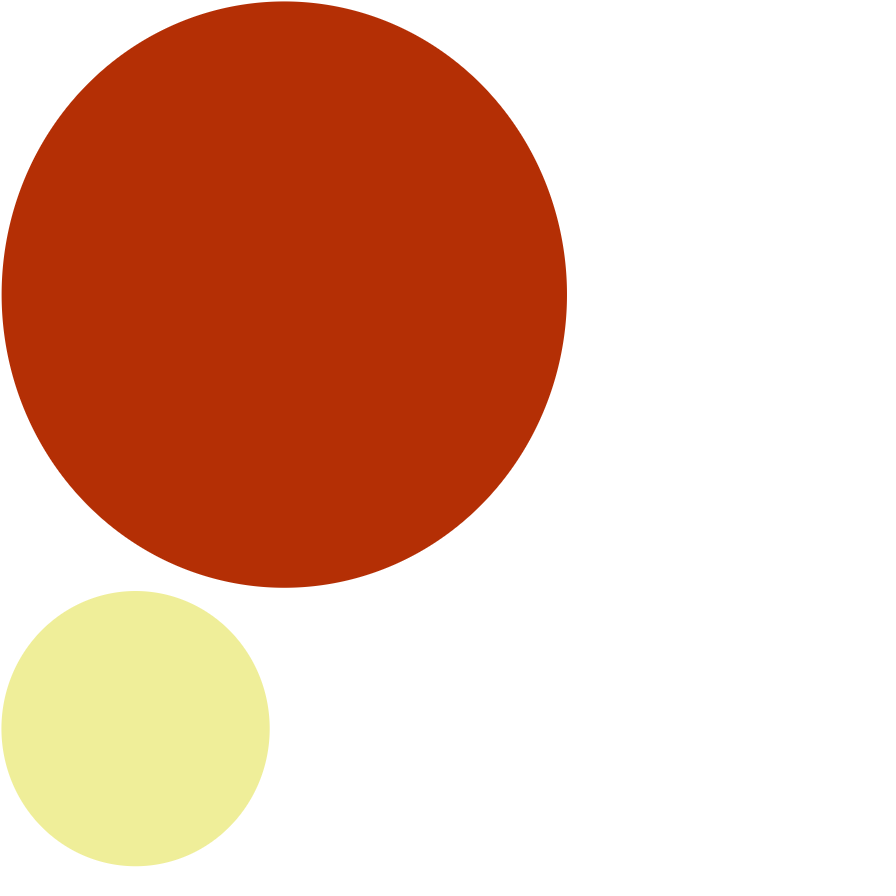
This background is drawn by a WebGL 2 fragment shader. Its source:

```glsl
#version 300 es
precision highp float;

#define PAPER vec3(1.0)
#define RUST vec3(0.706, 0.184, 0.02)
#define STRAW vec3(0.937, 0.933, 0.6)
#define RUST_CENTER vec2(0.3173, 0.6712)
#define RUST_RADII vec2(0.3155, 0.3272)
#define STRAW_CENTER vec2(0.1513, 0.1868)
#define STRAW_RADII vec2(0.1497, 0.1536)

uniform vec2 u_resolution;
out vec4 fragColor;

// Approximate signed distance to an axis-aligned ellipse, exact at its edge
float ellipseDistance(vec2 p, vec2 radii) {
    float k = length(p / radii);
    float slope = length(p / (radii * radii));
    return k * (k - 1.0) / max(slope, 1e-4);
}

// Coverage of an ellipse with a one-pixel soft edge
float ellipseMask(vec2 uv, vec2 center, vec2 radii) {
    float pixel = 1.0 / min(u_resolution.x, u_resolution.y);
    return clamp(0.5 - ellipseDistance(uv - center, radii) / pixel, 0.0, 1.0);
}

void main() {
    vec2 uv = gl_FragCoord.xy / u_resolution;

    // Large disc above, small disc below, both near the left edge
    vec3 color = PAPER;
    color = mix(color, RUST, ellipseMask(uv, RUST_CENTER, RUST_RADII));
    color = mix(color, STRAW, ellipseMask(uv, STRAW_CENTER, STRAW_RADII));

    fragColor = vec4(color, 1.0);
}
```
